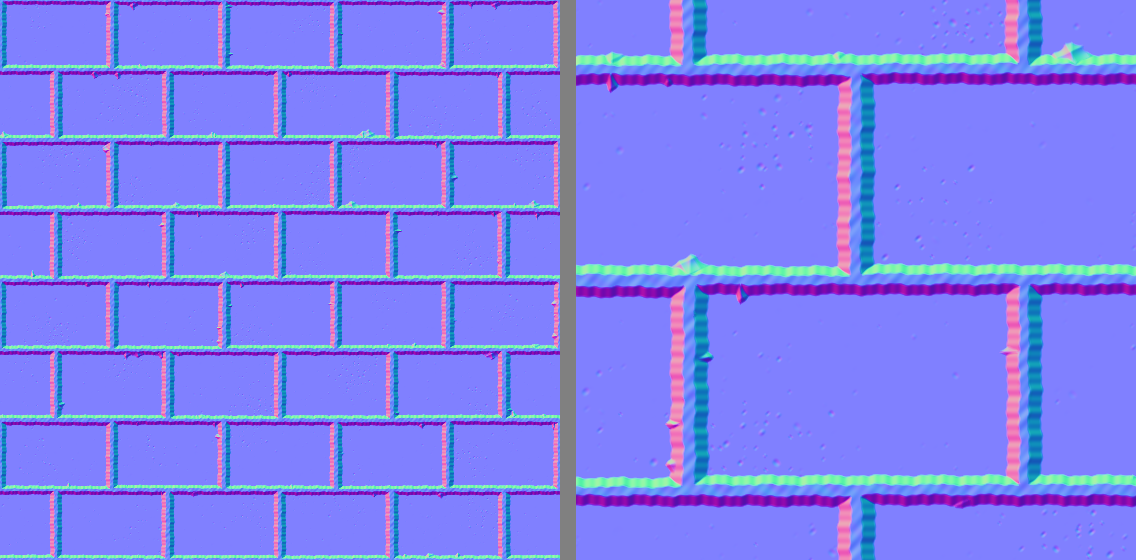
Left, the full canvas; right, a detail of the centre.
This texture map is drawn by a Shadertoy shader. Its source:

```glsl
// Tangent-space normal map of a running-bond brick wall with bevelled, chipped bricks.
// A height field (bevels, wedge-shaped chips, cellular specks, mortar ripples) is built
// per brick, then its slopes are encoded as colour. All ids and waves wrap on the canvas.
#define COLS 5.0
#define ROWS 8.0
#define BRICK_HALF vec2(0.0964, 0.0592)
#define BEVEL_X vec2(0.0072, 0.0069)   // left, right
#define BEVEL_Y vec2(0.0046, 0.0053)   // bottom, top
#define DEPTH 0.0138
#define CHIPS 6
#define EDGE_WOBBLE 0.0004
#define SPECK_HEIGHT 0.045
#define MORTAR_ROUGH 0.014
#define MORTAR_TILT vec2(-0.16, 0.10)
#define SAMPLE_STEP 0.0009

const float TAU = 6.28318;

vec3 hash3(vec2 p) {
    vec3 h = fract(p.xyx * vec3(0.1031, 0.1030, 0.0973));
    h += dot(h, h.yxz + 33.33);
    return fract((h.xxy + h.yzz) * h.zyx);
}

// Uneven line used to roughen the brick outlines
float wobble(float t, float phase) {
    return sin(t * 190.0 + phase) + 0.7 * sin(t * 470.0 + phase * 2.3)
         + 0.6 * sin(t * 930.0 + phase * 3.7);
}

// One round speck per cell, kept inside its cell; whole cell counts wrap
float specks(vec2 p, float cells, float density) {
    vec2 g = p * cells;
    vec2 id = mod(floor(g), cells);
    vec3 r = hash3(id + cells);
    vec3 s = hash3(id + 2.7 * cells);
    vec2 d = fract(g) - mix(vec2(0.28), vec2(0.72), r.xy);
    d.x += d.y * (s.z - 0.5);
    float radius = mix(0.14, 0.27, s.x);
    float bump = 1.0 - smoothstep(0.1, 1.0, length(d) / radius);
    return bump * smoothstep(0.0, 0.12, density - r.z) * (s.y < 0.3 ? -0.8 : 1.0);
}

// Jagged wedges cut into random places along the four edges
float chipCut(vec2 q, vec2 id) {
    float lowest = 1.0;
    for (int i = 0; i < CHIPS; i++) {
        vec3 a = hash3(id * 3.0 + vec2(17.0, 31.0) * float(i + 1));
        vec3 b = hash3(id * 5.0 + vec2(41.0, 23.0) * float(i + 2));
        bool sideEdge = a.x < 0.42;
        vec2 axes = sideEdge ? q : q.yx;
        vec2 extent = sideEdge ? BRICK_HALF : BRICK_HALF.yx;
        float inward = extent.x - axes.x * (a.y < 0.5 ? -1.0 : 1.0);
        float along = axes.y - (a.z * 2.0 - 1.0) * extent.y * 0.97;
        float reach = mix(0.003, 0.0165, b.x * b.x);
        float span = mix(0.007, 0.023, b.y);
        float skew = mix(0.7, 2.2, b.z);
        float facet = abs(sin(dot(q, vec2(310.0, 190.0)) + b.z * TAU))
                    + abs(sin(dot(q, vec2(-170.0, 370.0)) + a.z * TAU));
        float cut = inward / reach + max(along, -along * skew) / span;
        lowest = min(lowest, cut + 0.13 * (facet - 0.8));
    }
    return max(lowest, 0.0);
}

// Ripples with whole wave counts, so they meet across the canvas borders
float mortarHeight(vec2 p) {
    vec2 w = p * TAU;
    return MORTAR_ROUGH * (sin(w.x * 61.0 + 2.0 * sin(w.y * 37.0))
         + sin(w.y * 83.0 + 2.0 * sin(w.x * 29.0))
         + 0.6 * sin(w.x * 127.0 - w.y * 109.0));
}

// Height from 0 (mortar) to 1 (brick face)
float wallHeight(vec2 p) {
    // Running bond: even rows shift by half a brick
    float row = floor(p.y * ROWS);
    vec2 grid = vec2(p.x * COLS + 0.5 * (1.0 - mod(row, 2.0)), p.y * ROWS);
    vec2 id = mod(floor(grid), vec2(COLS, ROWS));
    vec2 q = (fract(grid) - 0.5) / vec2(COLS, ROWS);
    vec3 r = hash3(id + 11.0);
    vec3 s = hash3(id + 53.0);

    // Slightly crooked laying and bevelled edges
    q += (r.xy - 0.5) * 0.0016 + (s.x - 0.5) * 0.012 * vec2(-q.y, q.x);
    vec2 side = step(0.0, q);
    vec2 inset = BRICK_HALF - abs(q);
    inset.x += EDGE_WOBBLE * wobble(q.y, r.x * TAU + side.x * 2.0);
    inset.y += EDGE_WOBBLE * wobble(q.x, r.y * TAU + side.y * 2.0);
    vec2 bevel = vec2(mix(BEVEL_X.x, BEVEL_X.y, side.x), mix(BEVEL_Y.x, BEVEL_Y.y, side.y));
    vec2 ramp = inset / bevel;
    float brick = clamp(min(ramp.x, ramp.y), 0.0, 1.0);
    brick = min(brick, chipCut(q, id));

    // Specks gather in one patch per brick
    vec2 patchOffset = q - (s.yz - 0.5) * BRICK_HALF * 1.6;
    float density = 0.07 + 0.55 * r.z * exp(-dot(patchOffset, patchOffset) * 900.0);
    float grain = specks(p, 96.0, density) + 0.7 * specks(p, 151.0, density);
    float face = smoothstep(0.85, 1.0, brick);
    return brick + SPECK_HEIGHT * grain * face
         + mortarHeight(p) * (1.0 - smoothstep(0.0, 0.25, brick));
}

void mainImage(out vec4 fragColor, in vec2 fragCoord) {
    vec2 p = fragCoord / iResolution.xy;
    vec2 e = vec2(SAMPLE_STEP, 0.0);
    vec2 rise = vec2(wallHeight(p + e.xy) - wallHeight(p - e.xy),
                     wallHeight(p + e.yx) - wallHeight(p - e.yx));
    vec2 slope = rise * DEPTH / (2.0 * SAMPLE_STEP) * vec2(-1.0, 1.0);

    // Mortar leans a little, then the normal is packed into colour
    slope += MORTAR_TILT * (1.0 - smoothstep(0.02, 0.2, wallHeight(p)));
    vec3 normal = normalize(vec3(slope, 1.0));
    fragColor = vec4(normal * 0.5 + 0.5, 1.0);
}
```
